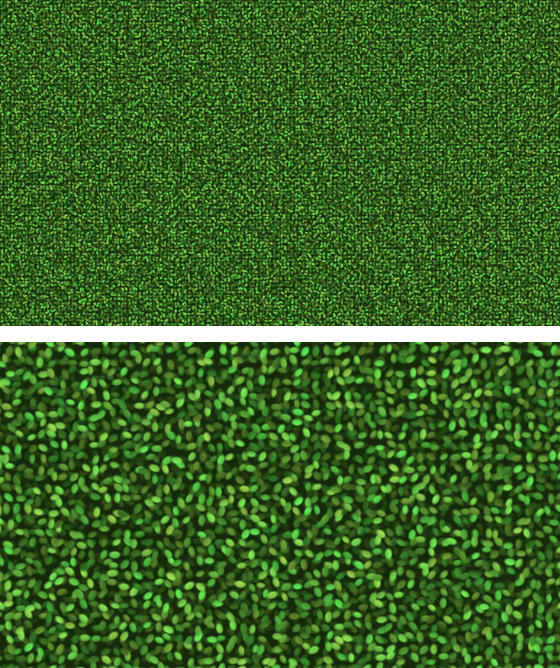
Top, the full canvas; bottom, a detail of the centre.
A WebGL 1 fragment shader for this texture:

```glsl
precision highp float;

uniform vec2 u_resolution;

// Sizes: rows are counted over the canvas height, leaf axes in cells
const float TOP_ROWS = 92.0;
const float UNDER_ROWS = 101.0;
const vec2 LEAF_AXES = vec2(0.47, 0.30);
const float SIZE_VARIATION = 0.25;
const float JITTER = 0.68;
const float MIN_EDGE = 0.12;
const float EDGE_PIXELS = 0.75;

// Colours
const vec3 GROUND = vec3(0.085, 0.165, 0.045);
const vec3 UNDER_DARK = vec3(0.115, 0.225, 0.058);
const vec3 UNDER_LIGHT = vec3(0.21, 0.385, 0.11);
const vec3 LEAF_DARK = vec3(0.215, 0.40, 0.12);
const vec3 LEAF_LIGHT = vec3(0.49, 0.88, 0.32);
const float BRIGHTNESS_BIAS = 1.15;
const vec3 HUE_SHIFT = vec3(0.24, -0.05, -0.06);
const float SIDE_LIGHT = 0.12;

float hash(vec2 p) {
  return fract(sin(dot(p, vec2(127.1, 311.7))) * 43758.5453);
}

// Approximate signed distance to an ellipse
float ellipseDistance(vec2 p, vec2 axes) {
  return (length(p / axes) - 1.0) * axes.y;
}

// One layer of scattered, randomly turned leaves laid over a backdrop
vec3 leafLayer(vec3 backdrop, vec2 uv, float rows, float seed, vec3 dark, vec3 light) {
  vec2 p = uv * rows;
  vec2 home = floor(p);
  float edge = max(MIN_EDGE, EDGE_PIXELS * rows / u_resolution.y);
  vec3 color = backdrop;
  for (int y = -1; y <= 1; y++) {
    for (int x = -1; x <= 1; x++) {
      vec2 cell = home + vec2(float(x), float(y));
      vec2 key = cell + seed;
      vec2 jitter = vec2(hash(key), hash(key + 17.3)) - 0.5;
      vec2 offset = p - cell - 0.5 - JITTER * jitter;

      float angle = 6.2832 * hash(key + 31.9);
      float c = cos(angle);
      float s = sin(angle);
      vec2 q = vec2(c * offset.x + s * offset.y, c * offset.y - s * offset.x);
      float size = 1.0 + SIZE_VARIATION * (hash(key + 47.1) - 0.7);
      vec2 axes = LEAF_AXES * size;

      float cover = 1.0 - smoothstep(-edge, edge, ellipseDistance(q, axes));
      float brightness = pow(hash(key + 59.7), BRIGHTNESS_BIAS);
      float hue = 2.0 * hash(key + 73.5) - 1.0;
      vec3 leaf = mix(dark, light, brightness) * (1.0 + HUE_SHIFT * hue);
      leaf *= 1.0 + SIDE_LIGHT * clamp(q.y / axes.y, -1.0, 1.0);
      color = mix(color, leaf, cover);
    }
  }
  return color;
}

void main() {
  vec2 uv = gl_FragCoord.xy / u_resolution.y;

  // Dim undergrowth first, then the bright leaves
  vec3 color = leafLayer(GROUND, uv, UNDER_ROWS, 211.0, UNDER_DARK, UNDER_LIGHT);
  color = leafLayer(color, uv, TOP_ROWS, 5.0, LEAF_DARK, LEAF_LIGHT);

  gl_FragColor = vec4(clamp(color, 0.0, 1.0), 1.0);
}
```
